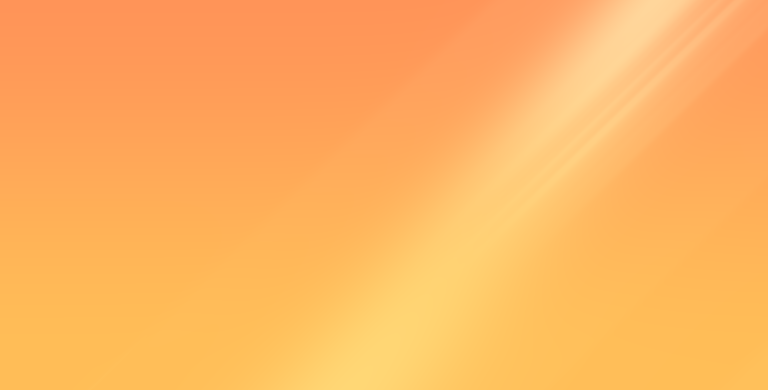
This background is drawn by a WebGL 1 fragment shader. Its source:

```glsl
precision highp float;
// Warm orange gradient crossed by a soft diagonal beam of light with fine rays.
uniform vec2 u_resolution;

#define RAY_SLOPE 1.03
#define BEAM_TOP 1.69
#define BEAM_BOTTOM 0.90
#define BEAM_STRENGTH 0.74
#define HALO_STRENGTH 0.13
#define STREAK_STRENGTH 0.10
#define STREAK_SCALE 26.0

const vec3 SKY_TOP = vec3(1.0, 0.575, 0.345);
const vec3 SKY_BOTTOM = vec3(1.0, 0.743, 0.342);
const vec3 LIGHT_TOP = vec3(1.0, 0.88, 0.65);
const vec3 LIGHT_BOTTOM = vec3(1.0, 0.86, 0.48);

float hash(float n) {
  return fract(sin(n * 127.1) * 437.585) * 2.0 - 1.0;
}

// One-dimensional gradient noise, used across the rays
float gradientNoise(float x) {
  float cell = floor(x);
  float f = x - cell;
  float blend = f * f * f * (f * (f * 6.0 - 15.0) + 10.0);
  return mix(hash(cell) * f, hash(cell + 1.0) * (f - 1.0), blend);
}

float bell(float offset, float width) {
  float t = offset / width;
  return exp(-t * t);
}

// Ray with a different softness on each side of its crest
float ray(float offset, float leftWidth, float rightWidth) {
  return bell(offset, offset < 0.0 ? leftWidth : rightWidth);
}

void main() {
  vec2 p = gl_FragCoord.xy / u_resolution.y;
  // Keep the horizontal layout in proportion to the canvas
  p.x *= 1.969 * u_resolution.y / u_resolution.x;
  float depth = 1.0 - p.y;
  float across = p.x + RAY_SLOPE * depth;

  // Vertical sky gradient
  vec3 color = mix(SKY_TOP, SKY_BOTTOM, smoothstep(-0.1, 0.95, depth));
  vec3 light = mix(LIGHT_TOP, LIGHT_BOTTOM, smoothstep(0.0, 0.8, depth));

  // Main beam, slightly dimmer halfway down, inside a broad halo
  float offset = p.x - mix(BEAM_TOP, BEAM_BOTTOM, depth);
  float dip = 1.0 - 0.22 * bell(depth - 0.55, 0.3);
  float glow = BEAM_STRENGTH * dip
    * ray(offset, mix(0.16, 0.22, depth), mix(0.15, 0.25, depth));
  glow += HALO_STRENGTH * ray(offset, 0.32, 0.45);

  // Crisp rays along the right flank, fading downwards
  float upper = 1.0 - smoothstep(0.3, 0.75, depth);
  float flank = ray(across - 1.89, 0.012, 0.035)
    + 0.5 * ray(across - 1.845, 0.008, 0.014);
  glow += 0.15 * upper * flank;
  glow -= 0.10 * upper * bell(across - 1.815, 0.03);
  glow += 0.11 * upper * ray(across - 2.03, 0.12, 0.02);

  // Fine streaks within the beam
  float streaks = gradientNoise(across * STREAK_SCALE)
    + 0.5 * gradientNoise(across * STREAK_SCALE * 2.3 + 7.0);
  glow += STREAK_STRENGTH * streaks * upper * bell(across - 1.86, 0.14);

  // Faint outlying rays
  glow += 0.07 * (1.0 - 0.6 * depth) * ray(across - 1.29, 0.035, 0.15);
  glow += 0.06 * smoothstep(0.8, 1.0, depth) * bell(across - 1.26, 0.005);
  glow += 0.05 * ray(across - 2.42, 0.18, 0.02);
  glow += 0.08 * smoothstep(2.84, 2.92, across);

  gl_FragColor = vec4(mix(color, light, clamp(glow, 0.0, 1.0)), 1.0);
}
```
